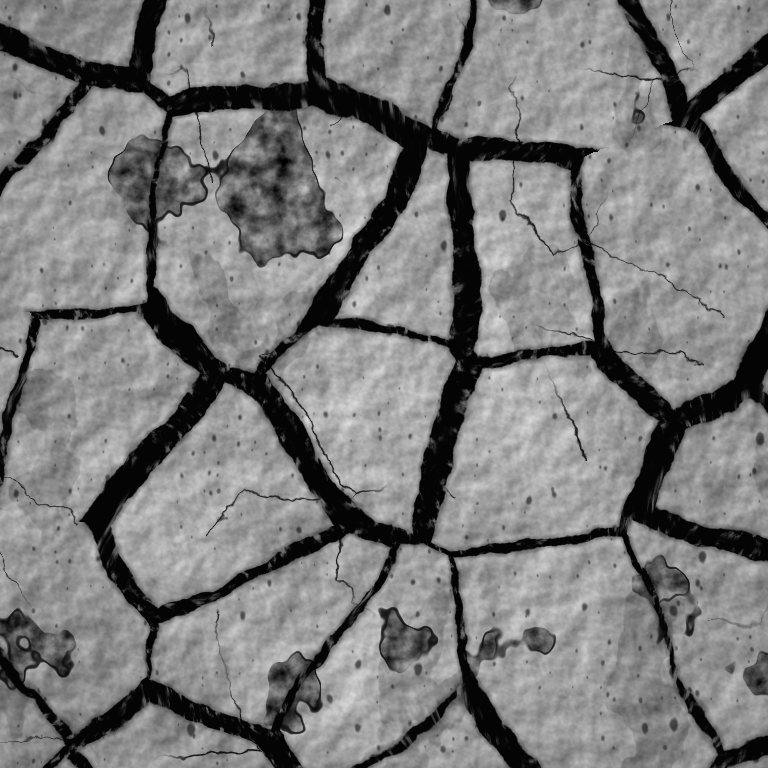
Reproduce this texture procedurally as a WebGL 1 fragment shader.

```glsl
precision highp float;
uniform vec2 u_resolution;

#define CELLS vec2(4.7, 3.5)
#define CRACK_WIDTHS vec2(0.0035, 0.0185)
#define HAIR_CELLS vec2(7.0, 5.5)
#define HAIR_WIDTHS vec2(0.0003, 0.0017)
#define JITTER 0.82
#define PAINT_TONE 0.655
#define CRACK_TONE 0.017
#define FLAKE_LEVEL 0.29
#define STAIN_LEVEL 0.24
#define RELIEF 0.42
#define VIGNETTE 0.36

vec2 hash2(vec2 p) {
  vec3 q = fract(p.xyx * vec3(0.1031, 0.1030, 0.0973));
  q += dot(q, q.yzx + 33.33);
  return fract((q.xx + q.yz) * q.zy);
}

float corner(vec2 cell, vec2 offset) {
  float angle = 6.2832 * hash2(cell + 71.0).x;
  return dot(vec2(cos(angle), sin(angle)), offset);
}

// Gradient noise, roughly -1 to 1
float noise(vec2 p) {
  vec2 i = floor(p), f = fract(p);
  vec2 s = f * f * f * (f * (f * 6.0 - 15.0) + 10.0);
  vec2 x = vec2(1.0, 0.0);
  float low = mix(corner(i, f), corner(i + x, f - x), s.x);
  float high = mix(corner(i + x.yx, f - x.yx), corner(i + 1.0, f - 1.0), s.x);
  return 1.4 * mix(low, high, s.y);
}

float fbm(vec2 p) {
  float sum = 0.0, amplitude = 0.5;
  for (int i = 0; i < 5; i++) {
    sum += amplitude * noise(p);
    p = mat2(1.6, 1.2, -1.2, 1.6) * p + 17.3;
    amplitude *= 0.5;
  }
  return sum;
}

vec2 site(vec2 id, vec2 cells, float seed) {
  return (id + 0.5 + JITTER * (hash2(id + seed) - 0.5)) / cells;
}

// Signed distance to cell borders; each border has its own width, some are left out
float cracks(vec2 p, vec2 cells, vec2 widths, float keep, float seed) {
  vec2 base = floor(p * cells), nearId = base, nearSite = vec2(0.0);
  float best = 9.0;
  for (int y = -1; y <= 1; y++)
    for (int x = -1; x <= 1; x++) {
      vec2 id = base + vec2(x, y);
      vec2 s = site(id, cells, seed);
      float d = distance(s, p);
      if (d < best) { best = d; nearId = id; nearSite = s; }
    }
  float border = 1.0;
  for (int y = -2; y <= 2; y++)
    for (int x = -2; x <= 2; x++) {
      if (x == 0 && y == 0) continue;
      vec2 id = nearId + vec2(x, y);
      vec2 s = site(id, cells, seed);
      vec2 h = hash2(id + nearId + seed + 5.0);
      float d = dot(0.5 * (nearSite + s) - p, normalize(s - nearSite));
      if (h.y < keep) border = min(border, d - mix(widths.x, widths.y, h.x));
    }
  return border;
}

// Scattered oval pits, 0 to 1
float pits(vec2 p, float density, float amount) {
  vec2 q = p * density, id = floor(q), h = hash2(id + 31.0);
  vec2 offset = (fract(q) - 0.3 - 0.4 * h) * vec2(1.5, 1.0);
  float radius = mix(0.07, 0.22, h.x * h.x);
  float soft = 0.04 + density / u_resolution.y;
  float present = step(hash2(id + 57.0).x, amount);
  return present * (1.0 - smoothstep(radius - soft, radius + soft, length(offset)));
}

void main() {
  vec2 p = gl_FragCoord.xy / u_resolution.y;
  vec2 centred = gl_FragCoord.xy / u_resolution - 0.5;
  float pixel = 1.0 / u_resolution.y;
  vec2 bend = vec2(noise(p * 6.0), noise(p * 6.0 + 40.0));
  vec2 rough = vec2(fbm(p * 30.0), fbm(p * 30.0 + 90.0));

  // Paint with soft relief, grain and stains
  float relief = fbm(p * 22.0) - fbm(p * 22.0 + vec2(0.13, -0.13));
  float tone = PAINT_TONE + 0.16 * fbm(p * 5.0) + RELIEF * relief;
  tone += 0.035 * noise(p * 170.0);
  float stain = fbm(p * vec2(6.5, 4.5) + 23.0) - STAIN_LEVEL;
  tone -= 0.10 * smoothstep(-0.01, 0.02, stain);
  tone *= 1.0 - 0.55 * pits(p + 0.004 * rough, 27.0, 0.13);
  tone *= 1.0 - 0.45 * pits(p + 0.003 * rough + 3.0, 62.0, 0.12);

  // Flaked plaster with a dark, broken rim
  float flake = fbm(p * vec2(4.2, 3.4) + 8.0) - FLAKE_LEVEL;
  float plaster = 0.38 + 0.55 * fbm(p * 34.0) + 0.6 * relief;
  tone = mix(tone, plaster, smoothstep(-0.006, 0.006, flake));
  float rim = 1.0 - smoothstep(0.003, 0.014, abs(flake));
  tone *= 1.0 - 0.75 * rim * smoothstep(-0.3, 0.2, noise(p * 13.0));

  // Hairline cracks, fading in and out
  vec2 hairPoint = p + 0.022 * bend.yx + 0.014 * rough;
  float hair = cracks(hairPoint, HAIR_CELLS, HAIR_WIDTHS, 0.5, 19.0);
  float hairMask = smoothstep(-0.15, 0.2, noise(p * 4.5 + 12.0));
  tone *= 1.0 - 0.85 * hairMask * (1.0 - smoothstep(-pixel, pixel, hair));

  // Wide cracks: shaded lip, black depth, splintered ledges
  vec2 crackPoint = p + 0.017 * bend + 0.008 * rough;
  float crack = cracks(crackPoint, CELLS, CRACK_WIDTHS, 0.93, 3.0);
  crack += 0.003 * noise(p * 11.0 + 60.0);
  tone *= 1.0 - 0.28 * (1.0 - smoothstep(0.0, 0.007, crack));
  float ledge = smoothstep(0.05, 0.45, fbm(p * vec2(75.0, 48.0) + bend * 4.0));
  ledge *= smoothstep(-0.016, -0.003, crack);
  float depth = CRACK_TONE + 0.42 * ledge;
  tone = mix(depth, tone, smoothstep(-pixel, pixel, crack));

  tone *= 1.0 - VIGNETTE * dot(centred, centred);
  gl_FragColor = vec4(vec3(clamp(tone, 0.0, 1.0)), 1.0);
}
```
